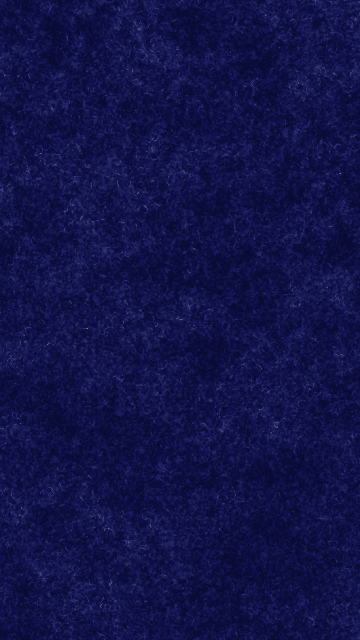
A Shadertoy shader for this texture:

```glsl
#define SHADE vec3(0.041, 0.045, 0.200)
#define LIFT vec3(0.170, 0.180, 0.245)
#define BASE_TONE 0.295
#define CLOUD_GAIN 0.40
#define BLOTCH_GAIN 0.32
#define GRAIN_GAIN 0.56
#define FIBRE_GAIN 0.66
#define HAIR_GAIN 0.75
#define FIBRE_WIDTH 0.0011

vec3 hash3(vec2 cell, float seed) {
    vec3 h = fract(vec3(cell.xyx + seed * 17.3) * vec3(0.1031, 0.1030, 0.0973));
    h += dot(h, h.yxz + 33.33);
    return fract((h.xxy + h.yzz) * h.zyx);
}

// Soft cellular noise: nearby scattered points blend their random values
float cellNoise(vec2 p, float seed) {
    vec2 cell = floor(p);
    float sum = 0.0, total = 0.0;
    for (int y = -1; y <= 1; y++)
    for (int x = -1; x <= 1; x++) {
        vec2 id = cell + vec2(x, y);
        vec3 h = hash3(id, seed);
        vec2 d = p - id - h.xy;
        float weight = exp(-6.0 * dot(d, d));
        sum += weight * h.z;
        total += weight;
    }
    return sum / total - 0.5;
}

// Bent lint strands, one per cell; reach is the half length in cells
float fibres(vec2 p, float freq, float seed, float share, float reach, float soft) {
    vec2 g = p * freq, cell = floor(g);
    float light = 0.0;
    for (int y = -1; y <= 1; y++)
    for (int x = -1; x <= 1; x++) {
        vec2 id = cell + vec2(x, y);
        vec3 place = hash3(id, seed);
        vec3 shape = hash3(id, seed + 5.0);
        float angle = 6.2832 * place.z;
        float c = cos(angle), s = sin(angle);
        vec2 q = mat2(c, -s, s, c) * (g - id - place.xy);
        q.y -= (shape.x - 0.5) * 2.2 * q.x * q.x / reach;
        float halfLength = reach * mix(0.4, 1.0, shape.y);
        float d = length(vec2(max(abs(q.x) - halfLength, 0.0), q.y)) / freq;
        float ink = 1.0 - smoothstep(FIBRE_WIDTH - soft, FIBRE_WIDTH + soft, d);
        float present = step(shape.z, share);
        float glow = fract(shape.z * 37.0);
        light = max(light, ink * present * mix(0.2, 1.0, glow * glow));
    }
    return light;
}

void mainImage(out vec4 fragColor, in vec2 fragCoord) {
    vec2 p = fragCoord / iResolution.x;
    float soft = max(0.65 / iResolution.x, 0.0012);

    // Broad worn patches and faint crosswise bands
    float clouds = cellNoise(p * 4.0, 1.0) * 0.40
                 + cellNoise(p * 12.0, 2.0) * 0.50
                 + cellNoise(p * vec2(5.0, 19.0), 3.0) * 0.25;

    // Blotches, stronger in the upper half
    float upper = smoothstep(0.3, 0.7, fragCoord.y / iResolution.y);
    float blotches = cellNoise(p * 30.0, 4.0) * mix(0.6, 1.0, upper);

    // Fine felt nap
    float grain = cellNoise(p * 85.0, 6.0) * 0.6 + cellNoise(p * 190.0, 7.0);

    // Short lint in three sizes
    float lint = fibres(p, 28.0, 11.0, 0.75, 0.36, soft)
               + fibres(p, 42.0, 23.0, 0.80, 0.40, soft) * 0.9
               + fibres(p, 60.0, 37.0, 0.80, 0.42, soft) * 0.7;

    // Rare long hairs and bright specks
    float strays = fibres(p, 7.0, 41.0, 0.14, 0.24, soft)
                 + fibres(p, 13.0, 53.0, 0.16, 0.025, soft) * 1.5;

    float tone = BASE_TONE + CLOUD_GAIN * clouds + BLOTCH_GAIN * blotches
               + GRAIN_GAIN * grain + FIBRE_GAIN * lint * max(0.85 + clouds, 0.3)
               + HAIR_GAIN * strays;
    tone = max(tone, 0.0);

    // Red and green rise late, blue rises steadily
    vec3 colour = SHADE + LIFT * vec3(tone * tone, tone * tone, tone);
    fragColor = vec4(colour, 1.0);
}
```
